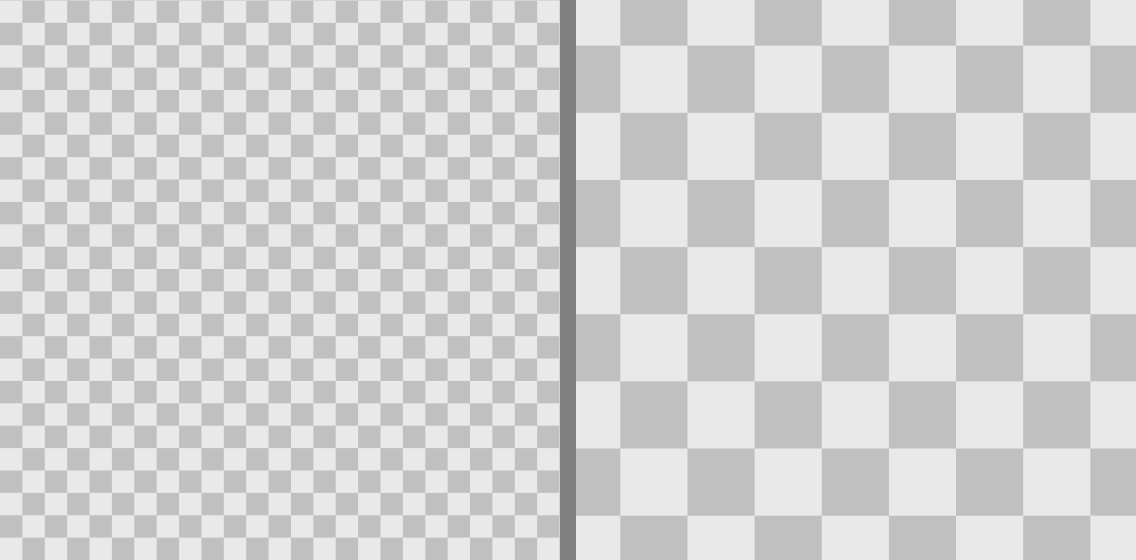
Left, the full canvas; right, a detail of the centre.
Reproduce this pattern procedurally as a WebGL 1 fragment shader.

```glsl
precision highp float;

uniform vec2 u_resolution;

// Square wave per axis: +1 in even cells, -1 in odd ones, with edges one pixel wide
vec2 squareWave(vec2 cells, vec2 pixelSize) {
  vec2 edgeDistance = abs(mod(cells - 0.5, 2.0) - 1.0) - 0.5;
  return clamp(2.0 * edgeDistance / pixelSize, -1.0, 1.0);
}

void main() {
  // Slightly over 25 cells, leaving a sliver at the top and right
  vec2 cellsPerPixel = 25.02 / u_resolution;
  vec2 wave = squareWave(gl_FragCoord.xy * cellsPerPixel, cellsPerPixel);

  // Equal signs give a light square, opposite signs a dark one
  float lightness = 0.5 + 0.5 * wave.x * wave.y;
  vec3 darkGrey = vec3(0.753);
  vec3 lightGrey = vec3(0.912);
  gl_FragColor = vec4(mix(darkGrey, lightGrey, lightness), 1.0);
}
```
